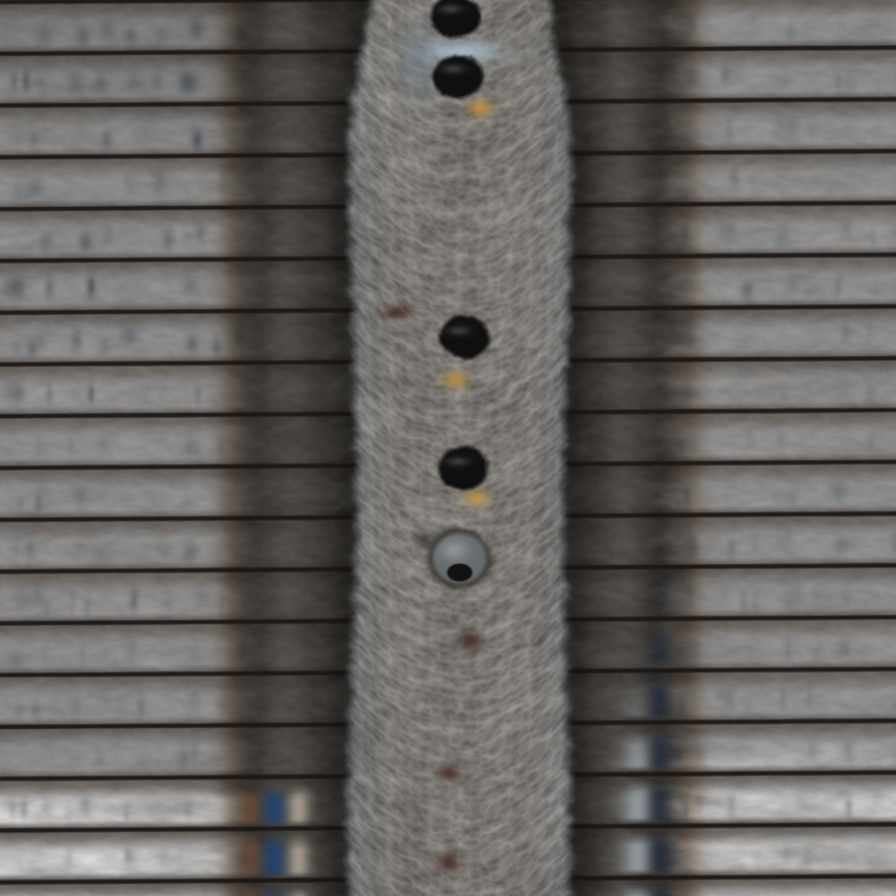
This texture is drawn by a Shadertoy shader. Its source:

```glsl
const float PITCH = 0.0578;  // height of one plate strip
const float BEAD_X = 0.513;  // centre line of the weld

float hash(vec2 p) {
  p = fract(p * vec2(0.1031, 0.1137));
  p += dot(p, p.yx + 33.33);
  return fract((p.x + p.y) * p.x * 97.0);
}

// Distance to the nearest jittered cell point
float cells(vec2 p) {
  vec2 base = floor(p);
  float best = 9.0;
  for (int k = 0; k < 9; k++) {
    vec2 c = base + vec2(k % 3 - 1, k / 3 - 1);
    vec2 q = c + 0.15 + 0.7 * vec2(hash(c + 3.0), hash(c + 57.0));
    best = min(best, distance(p, q));
  }
  return best;
}

float waves(vec2 p) {
  float sum = 0.0, amp = 0.5;
  for (int i = 0; i < 4; i++) {
    sum += amp * sin(p.x + 1.7 * sin(p.y)) * sin(p.y * 1.1 + 1.3 * sin(p.x * 0.8));
    p = mat2(1.5, 1.1, -1.1, 1.5) * p + 2.3;
    amp *= 0.6;
  }
  return sum;
}

float bell(float x, float centre, float width) {
  float t = (x - centre) / width;
  return exp(-t * t);
}

float spot(vec2 p, vec2 centre, vec2 radius) {
  vec2 t = (p - centre) / radius;
  return exp(-dot(t, t));
}

float disc(vec2 p, vec2 centre, vec2 radius) {
  return 1.0 - smoothstep(0.85, 1.15, length((p - centre) / radius));
}

// Small dark marks, at most one per column of each strip
float flecks(float x, float row, float f, float spacing) {
  vec2 id = vec2(floor(x / spacing), row + 40.0);
  vec2 mark = vec2((id.x + 0.3 + 0.4 * hash(id)) * spacing, 0.3 + 0.25 * hash(id + 7.0));
  return spot(vec2(x, f), mark, vec2(0.004 + 0.006 * hash(id + 13.0), 0.2)) * smoothstep(0.25, 0.9, hash(id + 29.0));
}

vec3 plate(vec2 p) {
  float r = (p.y - 0.479 - 0.007 * (p.x - 0.2)) / PITCH;
  float row = floor(r), f = fract(r);
  float grain = waves(p * vec2(90, 150));
  float broad = waves(p * vec2(19, 60) + row);
  float left = step(p.x, 0.5);

  // Strip body: pale below, brown under the upper groove
  float body = smoothstep(0.02, 0.2, f) * (1.0 - smoothstep(0.55, 0.95, f + 0.1 * broad));
  vec3 col = mix(vec3(0.40, 0.375, 0.355), vec3(0.54), body) + 0.035 * (grain + broad);
  float shine = 1.0 - smoothstep(0.10, mix(0.20, 0.14, left), p.y);
  col += 0.22 * shine * body * (0.8 + 0.5 * broad);
  col *= 1.0 - 0.12 * smoothstep(0.75, 1.0, p.y) * left;
  float marks = flecks(p.x, row, f, 0.061) + 0.6 * flecks(p.x, row, f, 0.033);
  float wear = 0.3 + 0.45 * left * smoothstep(0.4, 0.7, p.y);
  col = mix(col, vec3(0.27, 0.29, 0.32), min(marks * wear, 0.7));

  // Scorched bands beside the weld
  float x = p.x + 0.007 * broad;
  float heat = mix(1.0 - smoothstep(0.73, 0.785, x), smoothstep(0.24, 0.295, x), left);
  vec3 burn = vec3(0.185, 0.175, 0.165);
  burn *= 1.0 + 0.55 * (bell(p.x, 0.322, 0.034) + bell(p.x, 0.695, 0.03));
  burn += 0.03 * (grain + broad + body - 0.5);
  col = mix(col, burn, heat);
  float rim = bell(p.x, 0.262, 0.02) + bell(p.x, 0.768, 0.018);
  col *= 1.0 - rim * vec3(0.16, 0.22, 0.27);

  // Heat colours on the lower strips
  float low = body * (1.0 - smoothstep(0.11, 0.14, p.y));
  float mid = body * (1.0 - smoothstep(0.12, 0.27, p.y));
  float high = body * (1.0 - smoothstep(0.2, 0.4, p.y));
  col = mix(col, vec3(0.46, 0.29, 0.18), 0.6 * low * bell(p.x, 0.282, 0.013));
  col = mix(col, vec3(0.12, 0.25, 0.42), 0.9 * low * bell(p.x, 0.307, 0.014));
  col = mix(col, vec3(0.70, 0.66, 0.60), 0.8 * low * bell(p.x, 0.333, 0.012));
  col = mix(col, vec3(0.63, 0.67, 0.69), 0.8 * mid * bell(p.x, 0.712, 0.018));
  col = mix(col, vec3(0.12, 0.16, 0.23), 0.7 * high * bell(p.x, 0.736, 0.012));

  // Grooves with a slightly varying width
  float gap = min(f, 1.0 - f) * PITCH;
  float groove = 1.0 - smoothstep(0.0008, 0.0042 + 0.0008 * broad, gap);
  return mix(col, vec3(0.10, 0.085, 0.08), 0.92 * groove);
}

// Curved ripples left by the moving weld pool
vec3 bead(vec2 p) {
  float dx = p.x - BEAD_X;
  vec2 q = vec2(dx, p.y - 4.0 * dx * dx) + 0.004 * waves(p * 45.0);
  float shade = 0.36 + 0.14 * cells(q * vec2(38, 72) + 100.0) + 0.11 * cells(q * vec2(90, 130) + 200.0);
  shade += 0.06 * waves(q * vec2(60, 120)) + 0.03 * waves(p * 22.0);
  vec3 tint = mix(vec3(1.03, 1.0, 0.96), vec3(0.97, 0.99, 0.98), smoothstep(0.07, 0.12, abs(dx)));
  return shade * tint;
}

vec3 pits(vec3 col, vec2 p) {
  vec2 ragged = p + 0.003 * waves(p * 75.0);
  vec2 glints[3] = vec2[](vec2(0.536, 0.879), vec2(0.508, 0.576), vec2(0.532, 0.444));
  vec2 rust[4] = vec2[](vec2(0.443, 0.651), vec2(0.525, 0.285), vec2(0.502, 0.138), vec2(0.501, 0.039));
  vec2 holes[4] = vec2[](vec2(0.509, 0.982), vec2(0.512, 0.915), vec2(0.518, 0.623), vec2(0.517, 0.477));

  // Pale sheen, gold glints, rust and open holes
  col = mix(col, vec3(0.66, 0.74, 0.80), 0.85 * spot(p, vec2(0.515, 0.942), vec2(0.045, 0.013)));
  col = mix(col, vec3(0.43, 0.49, 0.53), 0.6 * spot(p, vec2(0.465, 0.93), vec2(0.018, 0.045)));
  for (int i = 0; i < 3; i++)
    col = mix(col, vec3(0.76, 0.57, 0.24), 0.8 * spot(p, glints[i], vec2(0.013, 0.009)));
  for (int i = 0; i < 4; i++) {
    col = mix(col, vec3(0.24, 0.13, 0.11), 0.75 * spot(ragged, rust[i], vec2(0.015, 0.009)));
    float glow = spot(p, holes[i] + vec2(-0.006, 0.008), vec2(0.012, 0.005));
    col = mix(col, vec3(0.06 + 0.17 * glow), disc(ragged, holes[i], vec2(0.028, 0.024)));
  }

  // Metal droplet in its socket
  vec2 drop = vec2(0.513, 0.377);
  col = mix(col, vec3(0.22, 0.20, 0.18), 0.85 * disc(ragged, drop, vec2(0.036, 0.034)));
  col = mix(col, vec3(0.22, 0.20, 0.18), 0.7 * spot(p, vec2(0.474, 0.397), vec2(0.012, 0.01)));
  vec3 ball = vec3(0.39, 0.41, 0.42) + 0.16 * spot(p, drop + vec2(-0.006, 0.009), vec2(0.016, 0.012));
  col = mix(col, ball, disc(p, drop, vec2(0.03, 0.028)));
  return mix(col, vec3(0.07), disc(p, drop - vec2(0, 0.016), vec2(0.014, 0.01)));
}

void mainImage(out vec4 fragColor, in vec2 fragCoord) {
  vec2 p = fragCoord / iResolution.xy;
  float halfWidth = 0.118 + 0.005 * sin(p.y * 8.0 - 5.0) - 0.019 * smoothstep(0.84, 1.0, p.y);
  float inside = halfWidth + 0.005 * waves(p * vec2(25, 70)) - abs(p.x - BEAD_X);
  vec3 col = plate(p) * (1.0 - 0.18 * bell(inside, -0.012, 0.012));
  col = mix(col, pits(bead(p), p), smoothstep(-0.009, 0.007, inside));
  fragColor = vec4(clamp(col, 0.0, 1.0), 1.0);
}
```
